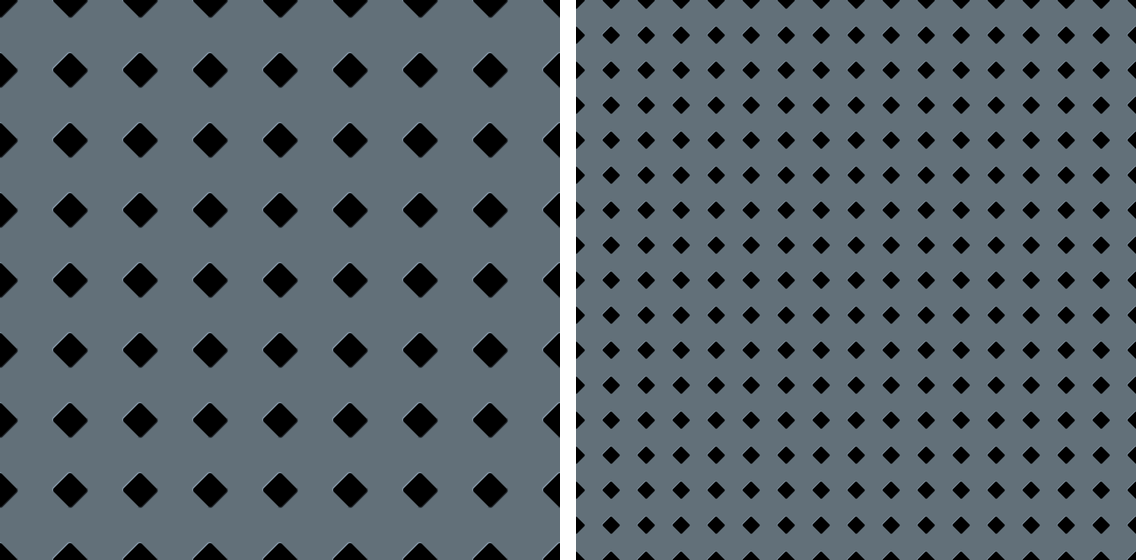
Left: one tile. Right: repeated 2 by 2.
Write a Shadertoy shader that draws this pattern.

```glsl
// Steel sheet punched with an 8 by 8 grid of rounded diamond holes.
// Each hole is a rotated rounded-box distance field; its normal lights
// a thin bevel from the upper left. Whole repeats make the sheet tile.

const float REPEATS = 8.0;
const float HOLE_HALF_SIDE = 0.182;   // in cells, along a diamond side
const float CORNER_RADIUS = 0.040;
const float BEVEL_WIDTH = 0.026;
const vec3 STEEL = vec3(0.383, 0.440, 0.475);
const vec3 HIGHLIGHT = vec3(0.56, 0.64, 0.71);
const vec3 SHADOW = vec3(0.12, 0.13, 0.15);
const vec3 HOLE = vec3(0.0);

// Turn by 45 degrees: x runs to the upper right, y to the upper left
vec2 toDiagonal(vec2 p) {
    return vec2(p.x + p.y, p.y - p.x) * sqrt(0.5);
}

// Signed distance to a rounded square
float roundedSquare(vec2 p, float halfSide, float radius) {
    vec2 q = abs(p) - (halfSide - radius);
    return length(max(q, 0.0)) + min(max(q.x, q.y), 0.0) - radius;
}

// Outward normal of a rounded square, valid outside its edge
vec2 squareNormal(vec2 p, float halfSide, float radius) {
    vec2 q = max(abs(p) - (halfSide - radius), 0.0);
    return sign(p) * q / max(length(q), 1e-4);
}

// Flat steel with a lit and a shaded lip that fades away from the hole
vec3 bevelledSteel(float dist, float light, float width) {
    float lip = 1.0 - smoothstep(0.2 * width, width, dist);
    vec3 color = mix(STEEL, HIGHLIGHT, lip * max(light, 0.0));
    return mix(color, SHADOW, lip * max(-light, 0.0));
}

void mainImage(out vec4 fragColor, in vec2 fragCoord) {
    // Holes are centred on the cell corners
    vec2 grid = fragCoord / iResolution.xy * REPEATS;
    vec2 p = toDiagonal(fract(grid + 0.5) - 0.5);
    float pixel = REPEATS / min(iResolution.x, iResolution.y);

    // Hole shape and bevel lighting
    float dist = roundedSquare(p, HOLE_HALF_SIDE, CORNER_RADIUS);
    float light = squareNormal(p, HOLE_HALF_SIDE, CORNER_RADIUS).y;
    vec3 steel = bevelledSteel(dist, light, BEVEL_WIDTH);

    // Smooth cut-out
    float cover = clamp(0.5 - dist / pixel, 0.0, 1.0);
    fragColor = vec4(mix(steel, HOLE, cover), 1.0);
}
```
